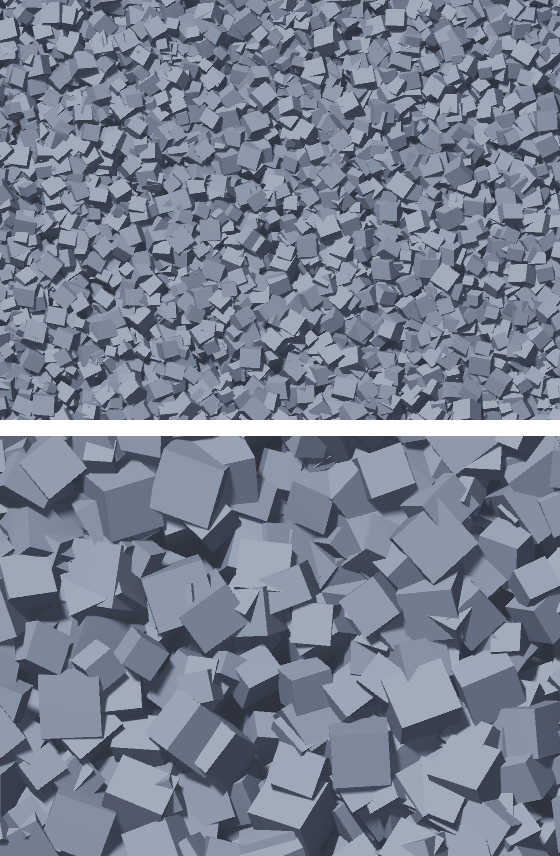
Top: the whole. Bottom: its middle third, enlarged.
Give the GLSL for this background, as a Shadertoy shader.

```glsl
const vec3 SHADOW_COLOR = vec3(0.165, 0.185, 0.225);
const vec3 LIGHT_COLOR = vec3(0.635, 0.675, 0.735);
const vec3 MID_TINT = vec3(0.0, 0.008, 0.03);
const vec3 LIGHT_DIR = vec3(-0.3, 0.5, 0.812);
const float CELL = 0.044;           // grid spacing, in canvas heights
const int CUBES_PER_CELL = 3;
const float MIN_HALF = 0.012;
const float MAX_HALF = 0.0265;
const float REACH_SQ = 3.0 * MAX_HALF * MAX_HALF;
const float PILE_HEIGHT = 0.06;
const float MAX_TILT = 0.32;        // half-angle tangents
const float MAX_YAW = 0.414;
const float PENUMBRA = 0.6;
const float AMBIENT = 0.2;
const float DIFFUSE = 0.96;

struct Cube {
    vec3 center;
    vec3 halfSize;
    mat3 toLocal;
};

struct Hit {
    vec3 point;
    vec3 normal;
    vec3 id;
};

vec3 hash3(vec3 p) {
    return fract(sin(dot(p, vec3(127.1, 311.7, 74.7))) * vec3(43758.5453, 28001.83, 50849.41));
}

// Rotation matrix of a quaternion (x, y, z, w)
mat3 rotation(vec4 q) {
    vec3 d = q.xyz * q.xyz * 2.0;
    vec3 c = q.xxy * q.yzz * 2.0;
    vec3 w = q.xyz * q.w * 2.0;
    return mat3(1.0 - d.y - d.z, c.x + w.z, c.y - w.y,
                c.x - w.z, 1.0 - d.x - d.z, c.z + w.x,
                c.y + w.y, c.z - w.x, 1.0 - d.x - d.y);
}

vec3 cubeCenter(vec3 id) {
    vec3 h = hash3(id);
    return vec3((id.xy + h.xy) * CELL, h.z * PILE_HEIGHT);
}

Cube makeCube(vec3 id, vec3 center) {
    vec3 turn = hash3(id + 17.3) * 2.0 - 1.0;
    vec3 shape = hash3(id + 41.9);
    vec4 q = normalize(vec4(turn * vec3(MAX_TILT, MAX_TILT, MAX_YAW), 1.0));
    vec3 halfSize = mix(MIN_HALF, MAX_HALF, shape.x) * vec3(1.0, 0.78 + 0.22 * shape.yz);
    return Cube(center, halfSize, rotation(q));
}

// Entry and exit distance of a ray through a cube; entry > exit is a miss
vec2 cubeSpan(vec3 origin, vec3 dir, Cube cube, out vec3 normal) {
    vec3 rd = cube.toLocal * dir;
    vec3 inv = 1.0 / rd;
    vec3 mid = inv * (cube.toLocal * (cube.center - origin));
    vec3 extent = abs(inv) * cube.halfSize;
    vec3 near = mid - extent;
    vec3 far = mid + extent;
    float entry = max(near.x, max(near.y, near.z));
    normal = (-sign(rd) * step(vec3(entry), near)) * cube.toLocal;
    return vec2(entry, min(far.x, min(far.y, far.z)));
}

// Keeps the cube when it is the topmost so far
void viewCube(Cube cube, vec3 id, inout Hit hit) {
    vec3 normal;
    vec2 span = cubeSpan(vec3(hit.point.xy, 1.0), vec3(0.0, 0.0, -1.0), cube, normal);
    float height = 1.0 - span.x;
    if (span.x < span.y && height > hit.point.z) {
        hit = Hit(vec3(hit.point.xy, height), normal, id);
    }
}

// Light passing a cube; longer chords block more
float passCube(Cube cube, vec3 id, Hit hit) {
    vec3 unused;
    vec2 span = cubeSpan(hit.point, LIGHT_DIR, cube, unused);
    float entry = max(span.x, 0.0);
    float blocked = smoothstep(0.0, 0.002 + PENUMBRA * entry, span.y - entry);
    return id == hit.id ? 1.0 : 1.0 - blocked;
}

// Shading along a dark to light ramp
vec3 shadeHit(Hit hit, float lit) {
    float diffuse = max(dot(hit.normal, LIGHT_DIR), 0.0);
    float openness = smoothstep(-0.02, PILE_HEIGHT, hit.point.z);
    float ambient = AMBIENT * openness * (0.4 + 0.6 * hit.normal.z);
    float tone = 0.88 + 0.12 * hash3(hit.id + 73.1).x;
    float shade = clamp((ambient + DIFFUSE * diffuse * lit) * tone, 0.0, 1.0);
    return mix(SHADOW_COLOR, LIGHT_COLOR, shade) + MID_TINT * 4.0 * shade * (1.0 - shade);
}

void mainImage(out vec4 fragColor, in vec2 fragCoord) {
    // Two diagonal samples share every cube to smooth the edges
    vec2 p = fragCoord / iResolution.y;
    vec2 shift = vec2(0.25, 0.2) / iResolution.y;
    Hit a = Hit(vec3(p - shift, 0.0), vec3(0.0, 0.0, 1.0), vec3(-99.0));
    Hit b = Hit(vec3(p + shift, 0.0), vec3(0.0, 0.0, 1.0), vec3(-99.0));

    // Nine cells below the eye
    vec2 base = floor(p / CELL);
    for (int n = 0; n < 9 * CUBES_PER_CELL; n++) {
        int cell = n / CUBES_PER_CELL;
        vec3 id = vec3(base + vec2(cell % 3 - 1, cell / 3 - 1), n % CUBES_PER_CELL);
        vec3 center = cubeCenter(id);
        vec2 away = center.xy - p;
        if (dot(away, away) < REACH_SQ) {
            Cube cube = makeCube(id, center);
            viewCube(cube, id, a);
            viewCube(cube, id, b);
        }
    }

    // Nine cells towards the light
    float rise = max(PILE_HEIGHT - 0.5 * (a.point.z + b.point.z), 0.0);
    base = floor((p + LIGHT_DIR.xy / LIGHT_DIR.z * rise * 0.5) / CELL);
    vec2 lit = vec2(1.0);
    for (int n = 0; n < 9 * CUBES_PER_CELL; n++) {
        int cell = n / CUBES_PER_CELL;
        vec3 id = vec3(base + vec2(cell % 3 - 1, cell / 3 - 1), n % CUBES_PER_CELL);
        vec3 center = cubeCenter(id);
        vec3 awayA = cross(center - a.point, LIGHT_DIR);
        vec3 awayB = cross(center - b.point, LIGHT_DIR);
        if (min(dot(awayA, awayA), dot(awayB, awayB)) < REACH_SQ) {
            Cube cube = makeCube(id, center);
            lit *= vec2(passCube(cube, id, a), passCube(cube, id, b));
        }
    }
    fragColor = vec4(0.5 * (shadeHit(a, lit.x) + shadeHit(b, lit.y)), 1.0);
}
```
